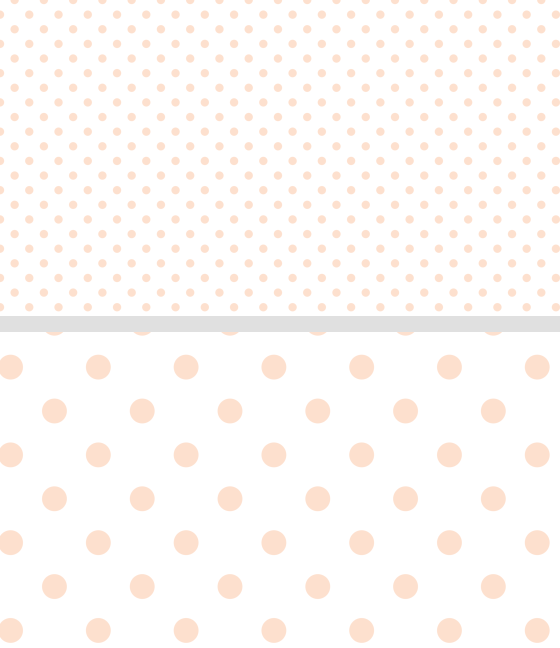
Top: the whole. Bottom: its middle third, enlarged.
Reproduce this pattern procedurally as a WebGL 1 fragment shader.

```glsl
precision highp float;

uniform vec2 u_resolution;

const float TILES_DOWN = 10.8;    // 19.2 tiles across at 16:9
const float DOT_RADIUS = 0.1414;  // in tile widths
const vec3 PAPER = vec3(1.0);
const vec3 PEACH = vec3(0.992, 0.878, 0.808);

// Distance to the nearest point of a unit grid shifted by offset
float gridPointDistance(vec2 p, vec2 offset) {
  return length(fract(p - offset + 0.5) - 0.5);
}

// Signed distance to the dots of two interleaved grids
float staggeredDots(vec2 p, float radius) {
  float evenRows = gridPointDistance(p, vec2(0.5, 0.0));
  float oddRows = gridPointDistance(p, vec2(0.0, 0.5));
  return min(evenRows, oddRows) - radius;
}

// Coverage of a shape with an edge softened over about one pixel
float coverage(float signedDistance, float pixel) {
  return 1.0 - smoothstep(-0.7 * pixel, 0.7 * pixel, signedDistance);
}

void main() {
  // Tile units, anchored at the top left corner
  float pixel = TILES_DOWN / u_resolution.y;
  vec2 fromTopLeft = vec2(gl_FragCoord.x, u_resolution.y - gl_FragCoord.y);
  vec2 p = fromTopLeft * pixel;

  float dots = coverage(staggeredDots(p, DOT_RADIUS), pixel);
  gl_FragColor = vec4(mix(PAPER, PEACH, dots), 1.0);
}
```
